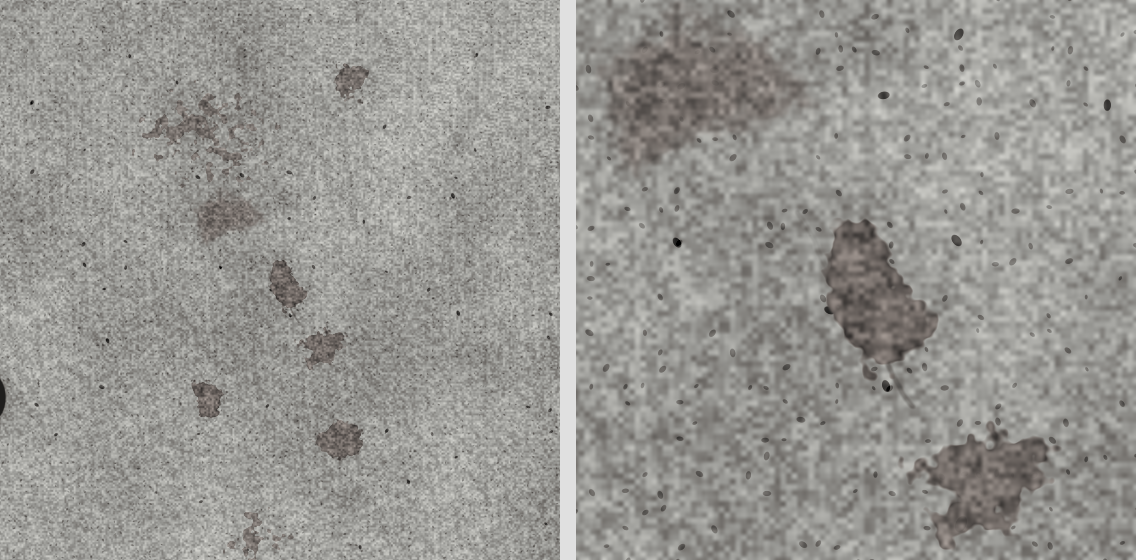
Left: the whole. Right: its middle third, enlarged.
Reproduce this texture procedurally as a Shadertoy shader.

```glsl
// Worn grey concrete: fine sandy grain over cloudy mottling, with small pits,
// ragged brown spalled patches, flaked clusters, faint stains and a thin crack.
// Layered value noise gives the tone; warped ellipses give the damage.

#define BASE_TONE 0.625
#define GRAIN_CELLS 300.0
#define GRAIN_CONTRAST 0.23
#define MOTTLE_CONTRAST 0.20
#define PIT_DEPTH 0.20
#define CHIP_DEPTH 0.36
#define PATCH_COUNT 6
#define PATCH_RADIUS 0.034
#define PATCH_TONE 0.42
#define STAIN_COUNT 7
#define STAIN_DEPTH 0.055

float hash(vec2 p) {
    return fract(sin(dot(p, vec2(127.1, 311.7))) * 43758.5453);
}

float noise(vec2 p) {
    vec2 cell = floor(p), f = fract(p);
    f = f * f * (3.0 - 2.0 * f);
    float low = mix(hash(cell), hash(cell + vec2(1, 0)), f.x);
    float high = mix(hash(cell + vec2(0, 1)), hash(cell + vec2(1, 1)), f.x);
    return mix(low, high, f.y);
}

float fbm(vec2 p) {
    float sum = 0.0, weight = 0.5;
    for (int i = 0; i < 4; i++) {
        sum += weight * noise(p);
        p = mat2(1.6, 1.2, -1.2, 1.6) * p + 7.3;
        weight *= 0.5;
    }
    return sum / 0.9375;
}

vec2 rotate(vec2 p, float angle) {
    float c = cos(angle), s = sin(angle);
    return vec2(c * p.x + s * p.y, c * p.y - s * p.x);
}

// Irregular specks, at most one per grid cell
float specks(vec2 p, float cells, float share, float radius, float pixel) {
    vec2 q = p * cells, cell = floor(q);
    vec2 centre = 0.35 + 0.3 * vec2(hash(cell + 3.1), hash(cell + 8.7));
    vec2 offset = rotate(fract(q) - centre, 6.3 * hash(cell + 2.3));
    float size = radius * mix(0.5, 1.0, hash(cell + 5.9));
    float d = length(offset * vec2(0.8, 1.25)) - size;
    float blur = 0.7 * pixel * cells;
    return step(hash(cell + 1.7), share) * (1.0 - smoothstep(-blur, blur, d));
}

// Distance to a segment in x, position along it in y
vec2 segment(vec2 p, vec2 a, vec2 b) {
    float t = clamp(dot(p - a, b - a) / dot(b - a, b - a), 0.0, 1.0);
    return vec2(length(p - mix(a, b, t)), t);
}

// Spalled patches strewn down the middle: cover in x, dark rim in y
vec2 spalls(vec2 p) {
    vec2 result = vec2(0);
    float warp = 1.5 * (fbm(p * 38.0) - 0.5) + 0.35 * (noise(p * 190.0) - 0.5);
    for (int i = 0; i < PATCH_COUNT; i++) {
        float k = float(i);
        float fall = pow(k / float(PATCH_COUNT - 1), 0.6);
        vec2 centre = vec2(0.5 + 0.13 * cos(2.4 * k), 0.86 - 0.65 * fall);
        float stretch = mix(1.0, 1.6, hash(vec2(k, 4.0)));
        vec2 axes = PATCH_RADIUS * vec2(stretch, 1.0) * mix(0.75, 1.2, hash(vec2(k, 9.0)));
        vec2 q = rotate(p - centre, 1.57 + 1.7 * k) / axes;
        float d = length(q) - 1.0 + warp;
        float soft = mix(0.07, 0.4, step(0.8, hash(vec2(k, 6.0))));
        float cover = 1.0 - smoothstep(-soft, soft, d);
        float strength = mix(0.75, 1.0, hash(vec2(k, 2.0)));
        result = max(result, vec2(cover * strength, exp(-40.0 * d * d) * cover));
    }
    return result;
}

// Groups of small flakes that thin out away from their centre
float flakes(vec2 p) {
    float cover = 0.0;
    float chip = 0.65 * noise(p * 75.0) + 0.35 * noise(p * 160.0 + 4.0);
    for (int i = 0; i < 2; i++) {
        float k = float(i);
        vec2 centre = mix(vec2(0.36, 0.76), vec2(0.45, 0.04), k);
        vec2 q = (p - centre) / (vec2(0.115, 0.085) * mix(1.0, 0.55, k));
        float limit = 0.5 + 0.2 * dot(q, q);
        cover = max(cover, smoothstep(0.0, 0.06, chip - limit));
    }
    return cover;
}

// Soft stains and one long scuff
float stains(vec2 p) {
    float sum = 0.0;
    vec2 warped = p + 0.03 * (vec2(fbm(p * 25.0), fbm(p * 25.0 + 9.0)) - 0.5);
    for (int i = 0; i < STAIN_COUNT; i++) {
        float k = float(i);
        vec2 centre = vec2(hash(vec2(k, 21.0)), hash(vec2(k, 33.0)));
        float radius = mix(0.012, 0.03, hash(vec2(k, 45.0)));
        sum += 1.0 - smoothstep(0.6, 1.2, length(warped - centre) / radius);
    }
    vec2 scuff = segment(warped, vec2(0.82, 0.74), vec2(0.86, 0.85));
    return min(sum, 1.0) + 1.5 * exp(-pow(scuff.x / 0.014, 2.0)) * (1.0 - 0.7 * scuff.y);
}

void mainImage(out vec4 fragColor, in vec2 fragCoord) {
    float pixel = 1.0 / min(iResolution.x, iResolution.y);
    vec2 p = fragCoord * pixel;

    // Concrete tone
    float grain = noise(p * GRAIN_CELLS) - 0.5;
    grain += 0.55 * (noise(p * GRAIN_CELLS * 0.5 + 17.0) - 0.5);
    float mottle = fbm(p * 5.0 + 2.0) - 0.5 + 0.4 * (fbm(p * 22.0) - 0.5);
    float tone = BASE_TONE + GRAIN_CONTRAST * grain + MOTTLE_CONTRAST * mottle;
    tone -= STAIN_DEPTH * stains(p);

    // Pits, larger chips and the crack
    tone -= PIT_DEPTH * specks(p, 95.0, 0.22, 0.2, pixel);
    tone -= CHIP_DEPTH * specks(p, 24.0, 0.1, 0.1, pixel);
    vec2 bend = 0.008 * vec2(fbm(p * 30.0) - 0.5, 0);
    vec2 crack = segment(p + bend, vec2(0.465, 0.54), vec2(0.535, 0.425));
    tone -= 0.16 * (1.0 - smoothstep(0.0005, 0.0025, crack.x)) * noise(p * 60.0 + 5.0);

    // Exposed aggregate in the damaged places
    vec2 spall = spalls(p);
    float damage = max(spall.x, 0.75 * flakes(p));
    float aggregate = PATCH_TONE + 0.26 * grain + 0.22 * (fbm(p * 70.0) - 0.5);
    tone = mix(tone, aggregate, damage) - 0.07 * spall.y;

    // Dark round object entering at the left edge, with its shadow
    float edge = length((p - vec2(-0.02, 0.29)) / vec2(0.03, 0.045)) - 1.0;
    tone -= 0.16 * exp(-2.0 * max(edge, 0.0));
    tone = mix(0.12, tone, smoothstep(-0.05, 0.05, edge));

    // Darker tones are warmer
    vec3 tint = mix(vec3(1.0, 0.97, 0.935), vec3(1.0, 1.0, 0.975), smoothstep(0.4, 0.62, tone));
    tint = mix(tint, vec3(1.03, 0.95, 0.91), 0.8 * damage);
    fragColor = vec4(clamp(tone * tint, 0.0, 1.0), 1.0);
}
```
